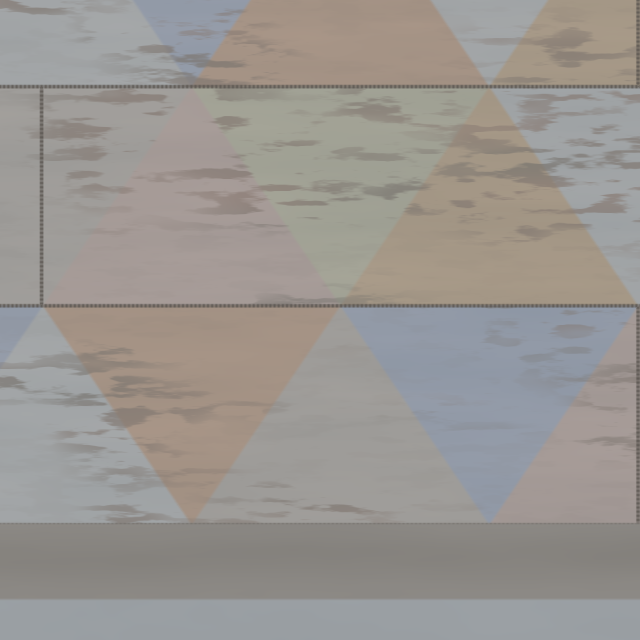
A WebGL 2 fragment shader for this pattern:

```glsl
#version 300 es
precision highp float;
// Weathered wooden planks painted with a lattice of pastel triangles, above a
// grey skirting board and a pale floor. Two slanted coordinates select each
// triangle; stretched value noise supplies the grain and the worn flecks.
uniform vec2 u_resolution;
out vec4 outColor;

const float ROW_HEIGHT = 0.3424;
const float TRI_WIDTH = 0.465;
const vec2 LATTICE_ORIGIN = vec2(0.2995, 0.1354); // measured from the top left
const float WALL_END = 0.818;
const float SKIRTING_END = 0.9365;
const float HALF_PLANK = 0.932;
const float FIRST_JOINT = 0.065;

// Paints: 0 white, 1 grey, 2 blue, 3 salmon, 4 tan, 5 pink, 6 sage
const vec3 PAINT[7] = vec3[7](
    vec3(0.632, 0.645, 0.652), vec3(0.620, 0.612, 0.600),
    vec3(0.572, 0.603, 0.655), vec3(0.643, 0.574, 0.520),
    vec3(0.648, 0.596, 0.528), vec3(0.642, 0.602, 0.588),
    vec3(0.632, 0.634, 0.584));
// Paint of each triangle, six to a row from the top
const int LAYOUT[18] = int[18](
    0, 0, 2, 3, 0, 4,
    1, 1, 5, 6, 4, 0,
    2, 0, 3, 1, 2, 5);

float hash(vec2 p) {
    vec3 q = fract(p.xyx * vec3(0.1031, 0.1030, 0.0973));
    q += dot(q, q.yzx + 33.33);
    return fract((q.x + q.y) * q.z);
}

float valueNoise(vec2 p) {
    vec2 cell = floor(p), f = fract(p);
    f = f * f * (3.0 - 2.0 * f);
    float low = mix(hash(cell), hash(cell + vec2(1, 0)), f.x);
    float high = mix(hash(cell + vec2(0, 1)), hash(cell + vec2(1, 1)), f.x);
    return mix(low, high, f.y);
}

float fbm(vec2 p) {
    float sum = 0.0, gain = 0.5;
    for (int i = 0; i < 4; i++) {
        sum += gain * valueNoise(p);
        p = p * 2.03 + 17.3;
        gain *= 0.5;
    }
    return sum / 0.9375;
}

float rowCoord(float y) { return (y - LATTICE_ORIGIN.y) / ROW_HEIGHT; }

vec3 trianglePaint(vec2 p) {
    float s = rowCoord(p.y);
    float u = (p.x - LATTICE_ORIGIN.x) / TRI_WIDTH;
    int column = int(floor(u + 0.5 * s) + floor(u - 0.5 * s)) + 3;
    int row = int(clamp(floor(s) + 1.0, 0.0, 2.0));
    return PAINT[LAYOUT[row * 6 + clamp(column, 0, 5)]];
}

// Averages nearby samples to soften the painted edges
vec3 softPaint(vec2 p, float spread) {
    vec3 sum = vec3(0.0);
    for (int i = 0; i < 16; i++) {
        vec2 tap = vec2(i % 4, i / 4) / 3.0 - 0.5;
        sum += trianglePaint(p + tap * spread);
    }
    return sum / 16.0;
}

vec3 addWear(vec3 base, vec2 p, float seed) {
    vec2 q = p + vec2(seed * 3.7, seed * 1.9);
    float patches = smoothstep(0.42, 0.70, fbm(q * vec2(3.0, 10.0)));
    float flecks = smoothstep(0.50, 0.68, fbm(q * vec2(17.0, 85.0) + 5.0));
    float wash = fbm(q * vec2(3.0, 22.0) + 40.0) - 0.5;
    float hue = valueNoise(q * vec2(5.0, 19.0) + 9.0);
    vec3 bareWood = mix(vec3(0.46, 0.45, 0.43), vec3(0.54, 0.48, 0.45), hue);
    base += wash * vec3(0.045, 0.035, 0.030);
    return mix(base, bareWood, flecks * (0.06 + 0.62 * patches));
}

// Dark groove crossed by fine beads along its length
float groove(float dist, float along, float pixel) {
    float beads = 0.78 + 0.22 * cos(along * 6.2832 / 0.0065);
    return beads * (1.0 - smoothstep(0.0012, 0.0028 + pixel, abs(dist)));
}

void main() {
    float pixel = 1.0 / min(u_resolution.x, u_resolution.y);
    vec2 p = gl_FragCoord.xy / u_resolution;
    p.y = 1.0 - p.y;

    // Painted planks
    float s = rowCoord(p.y);
    float row = floor(s);
    vec3 color = addWear(softPaint(p, max(0.004, 1.5 * pixel)), p, row + 2.0);

    // Grooves between rows and at staggered plank ends
    float rowDist = (s - floor(s + 0.5)) * ROW_HEIGHT;
    float joint = FIRST_JOINT + HALF_PLANK * mod(row, 2.0);
    float endDist = mod(p.x - joint, 2.0 * HALF_PLANK);
    endDist = min(endDist, 2.0 * HALF_PLANK - endDist);
    float seam = max(groove(rowDist, p.x, pixel), groove(endDist, p.y, pixel));
    color = mix(color, vec3(0.35, 0.33, 0.31), seam * 0.85);

    // Skirting with a shaded middle, then the floor
    float bandY = (p.y - WALL_END) / (SKIRTING_END - WALL_END);
    float shade = exp(-pow((bandY - 0.42) * 3.0, 2.0));
    vec3 skirting = mix(vec3(0.550, 0.538, 0.522), vec3(0.520, 0.508, 0.490), shade);
    skirting += 0.022 * (fbm(p * vec2(4.0, 20.0)) - 0.5);
    vec3 floorColor = vec3(0.602, 0.622, 0.638) + 0.018 * (fbm(p * vec2(5.0, 12.0)) - 0.5);
    float blur = 0.0012 + pixel;
    color = mix(color, skirting, smoothstep(-blur, blur, p.y - WALL_END));
    color = mix(color, floorColor, smoothstep(-blur, blur, p.y - SKIRTING_END));
    outColor = vec4(color, 1.0);
}
```
